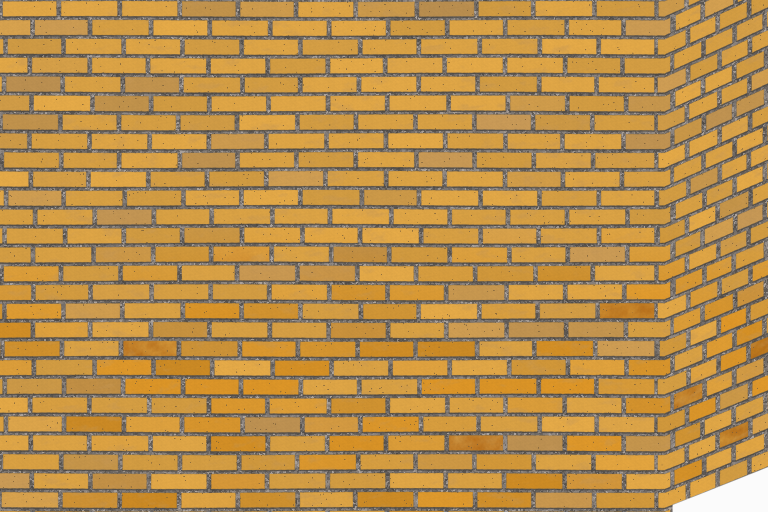
A Shadertoy shader for this texture:

```glsl
// Yellow running-bond brick wall that folds at a toothed corner into a receding side wall.
// Each pixel is unfolded into wall space, given a row and brick, and shaded by a box distance.
// Cellular noise makes mortar grain and pits; layered sines make worn edges and stains.

// Lengths are in canvas heights, with y measured downward from the top.
const float ROW = 0.03688;                 // course height
const float ROW_PHASE = 0.023;             // first course offset, in rows
const float PITCH = 0.1158;                // brick spacing on the front wall
const float SIDE_PITCH = 0.0605;           // foreshortened spacing on the side wall
const float START = 0.0055;                // first joint of even rows
const float HALF_BOND = 0.0573;            // shift of odd rows
const vec2 JOINT = vec2(0.0085, 0.0070);   // mortar widths
const float ROW_JITTER = 0.010;
const float JOINT_JITTER = 0.005;
const float ROUNDING = 0.0016;
const float ROUGHNESS = 0.0005;
const float FOLD = 1.298;                  // corner position
const float TOOTH = 0.0313;                // corner offset between odd and even rows
const float SLOPE_TOP = 0.46;
const float SLOPE_LOW = 0.39;
const float WALL_FOOT = 0.992;             // lower end of the side wall
const float GRAIN = 0.0036;                // mortar grain size
const float PIT_CELL = 0.0085;             // spacing of pits on the bricks

const vec3 YELLOW = vec3(0.875, 0.650, 0.275);
const vec3 TAN = vec3(0.760, 0.585, 0.340);
const vec3 OCHRE = vec3(0.850, 0.575, 0.150);
const vec3 RUST = vec3(0.720, 0.430, 0.100);
const vec3 BROWN = vec3(0.480, 0.370, 0.220);
const vec3 MORTAR = vec3(0.570, 0.540, 0.520);
const vec3 SHADOW = vec3(0.290, 0.275, 0.260);
const vec3 BACKDROP = vec3(0.985);

float hash(vec2 p) {
    vec3 q = fract(p.xyx * vec3(0.1031, 0.1030, 0.0973));
    q += dot(q, q.yzx + 33.33);
    return fract((q.x + q.y) * q.z);
}

// Nearest feature point: x = distance, y = random value of its cell.
vec2 cellular(vec2 p) {
    vec2 base = floor(p), nearest = vec2(9.0, 0.0);
    for (int j = -1; j <= 1; j++)
    for (int i = -1; i <= 1; i++) {
        vec2 cell = base + vec2(i, j);
        vec2 point = cell + vec2(hash(cell), hash(cell + 57.0));
        float dist = length(p - point);
        if (dist < nearest.x) nearest = vec2(dist, hash(cell + 113.0));
    }
    return nearest;
}

// Layered sines, roughly -1 to 1.
float waves(vec2 p) {
    float sum = 0.0, amp = 0.5;
    for (int i = 0; i < 4; i++) {
        sum += amp * sin(p.x + 1.7 * sin(p.y)) * cos(p.y - 0.6 * p.x);
        p = mat2(1.5, 1.1, -1.1, 1.5) * p + 2.3;
        amp *= 0.6;
    }
    return sum;
}

float roundBox(vec2 p, vec2 halfSize) {
    vec2 q = abs(p) - halfSize + ROUNDING;
    return length(max(q, 0.0)) + min(max(q.x, q.y), 0.0) - ROUNDING;
}

vec3 brickColor(vec2 id, vec2 p, float height) {
    float low = smoothstep(0.40, 0.65, height);
    vec3 col = mix(YELLOW, TAN, 0.9 * smoothstep(0.68, 1.0, hash(id + 11.0)));
    col = mix(col, OCHRE, low * smoothstep(0.35, 0.95, hash(id + 23.0)));
    float rust = step(0.965, hash(id + 37.0)) * low;
    col = mix(col, RUST, rust * (0.6 + 0.4 * waves(p * 60.0)));
    col *= 0.97 + 0.09 * (hash(id + 41.0) - 0.5);
    // soft stains, then fine grain and pits
    float stain = waves(p * vec2(38.0, 70.0) + 6.3 * hash(id));
    col = mix(col, TAN, 0.35 * smoothstep(0.15, 0.8, stain));
    col *= 1.0 + 0.025 * waves(p * 420.0);
    vec2 pit = cellular(p / PIT_CELL);
    float size = 0.20 * smoothstep(0.82, 1.0, pit.y);
    return mix(col, BROWN, 0.75 * (1.0 - smoothstep(size * 0.5, size + 0.01, pit.x)));
}

vec3 mortarColor(vec2 p, float shade) {
    vec2 grain = cellular(p / GRAIN);
    float light = 0.25 + 0.75 * grain.y + 0.3 * waves(p * 45.0);
    return mix(SHADOW, MORTAR, clamp(light, 0.0, 1.0) * (1.0 - shade))
        + 0.10 * smoothstep(0.88, 1.0, grain.y) * (1.0 - shade);
}

void mainImage(out vec4 fragColor, in vec2 fragCoord) {
    float px = 1.0 / iResolution.y;
    vec2 p = vec2(fragCoord.x, iResolution.y - fragCoord.y) * px;

    // unfold the side wall and find the course
    float depth = max(p.x - FOLD, 0.0);
    vec2 wall = vec2(p.x, p.y + depth * mix(SLOPE_TOP, SLOPE_LOW, p.y));
    float level = wall.y + 0.0009 * sin(wall.x * 7.0 + wall.y * 9.0);
    float row = floor(level / ROW + ROW_PHASE);
    float odd = mod(row, 2.0);
    float corner = FOLD + TOOTH * (odd - 0.5);
    bool onSide = p.x > corner;

    // find the brick; the front row ends flush with the corner
    float pitch = onSide ? SIDE_PITCH : PITCH;
    float jog = ROW_JITTER * (hash(vec2(row, 5.0)) - 0.5);
    float start = onSide ? corner : START + HALF_BOND * odd + jog;
    float last = onSide ? 99.0 : floor((corner - start) / pitch - 0.35);
    float index = min(floor((p.x - start) / pitch), last);
    vec2 id = vec2(index + (onSide ? 40.0 : 3.0), row);
    float left = start + pitch * index + JOINT_JITTER * (hash(id) - 0.5);
    float right = start + pitch * (index + 1.0) + JOINT_JITTER * (hash(id + vec2(1, 0)) - 0.5);
    if (index == last) right = corner;

    vec2 local = vec2(p.x - 0.5 * (left + right), level - (row + 0.5 - ROW_PHASE) * ROW);
    float d = roundBox(local, 0.5 * (vec2(right - left, ROW) - JOINT));
    d += ROUGHNESS * waves(wall * 260.0);

    // mortar shaded below each brick, then the brick with a worn rim
    float under = smoothstep(0.35, 0.42, local.y / ROW) * (1.0 - smoothstep(0.0015, 0.0035, d));
    vec3 col = mortarColor(wall, 0.75 * under);
    vec3 face = brickColor(id, wall, p.y);
    face = mix(face, BROWN, 0.45 * smoothstep(-0.0018, 0.0, d));
    col = mix(col, face, 1.0 - smoothstep(-0.7 * px, 0.7 * px, d));

    // open background below the side wall
    float open = smoothstep(-px, px, wall.y - WALL_FOOT)
        * smoothstep(-px, px, p.x - FOLD - 0.5 * TOOTH);
    fragColor = vec4(mix(col, BACKDROP, open), 1.0);
}
```
